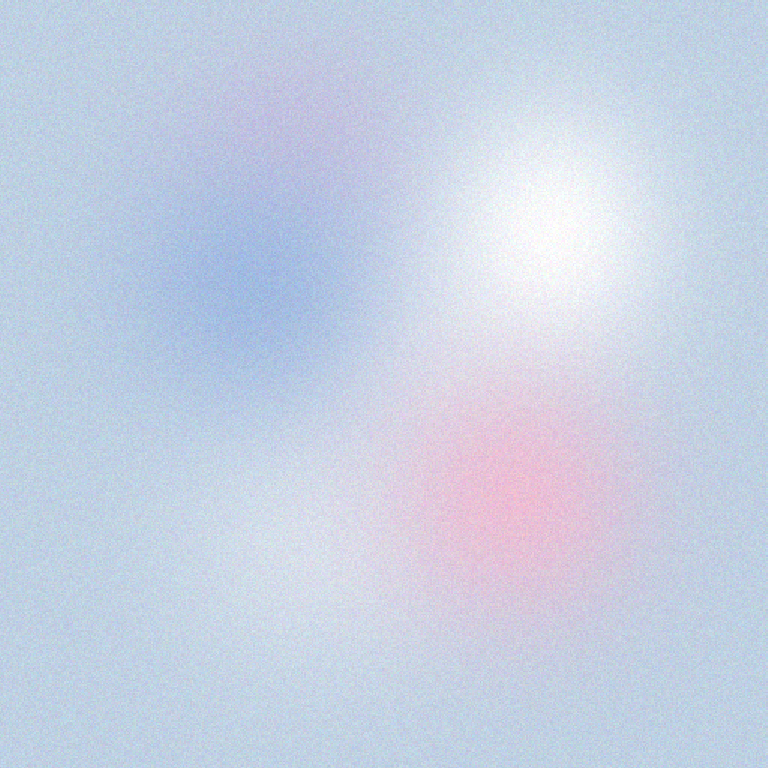
Reproduce this background procedurally as a Shadertoy shader.

```glsl
// Soft pastel glows in blue, lilac, white and pink on a pale blue field with fine colour grain.

const vec3 FIELD = vec3(0.745, 0.815, 0.887);
const vec3 LILAC = vec3(0.785, 0.745, 0.870);
const vec3 MIST  = vec3(0.865, 0.890, 0.930);
const vec3 BLUE  = vec3(0.625, 0.725, 0.880);
const vec3 WHITE = vec3(0.985, 0.985, 0.990);
const vec3 PINK  = vec3(0.930, 0.740, 0.830);

const float GRAIN_CELLS = 512.0;
const float GRAIN_STRENGTH = 0.13;

// Three random values in 0..1 from a grid cell, without sine
vec3 hash32(vec2 cell) {
    vec3 p = fract(vec3(cell.xyx) * vec3(0.1031, 0.1030, 0.0973));
    p += dot(p, p.yxz + 33.33);
    return fract((p.xxy + p.yzz) * p.zyx);
}

// Blend a round Gaussian glow over the base colour
vec3 addGlow(vec3 base, vec3 tint, vec2 uv, vec2 center, vec2 radius, float opacity) {
    vec2 d = (uv - center) / radius;
    return mix(base, tint, opacity * exp(-dot(d, d)));
}

// Centred per-channel noise, denser around zero
vec3 grain(vec2 uv) {
    vec2 cell = floor(uv * GRAIN_CELLS);
    return 0.5 * (hash32(cell) + hash32(cell + 719.0)) - 0.5;
}

void mainImage(out vec4 fragColor, in vec2 fragCoord) {
    vec2 uv = fragCoord / iResolution.xy;

    // Wide background glows
    vec3 color = FIELD;
    color = addGlow(color, MIST, uv, vec2(0.43, 0.30), vec2(0.20, 0.18), 0.85);
    color = addGlow(color, MIST, uv, vec2(0.57, 0.53), vec2(0.17, 0.17), 0.80);
    color = addGlow(color, LILAC, uv, vec2(0.385, 0.81), vec2(0.16, 0.13), 0.80);

    // Main glows
    color = addGlow(color, BLUE, uv, vec2(0.33, 0.63), vec2(0.17, 0.16), 0.95);
    color = addGlow(color, WHITE, uv, vec2(0.72, 0.695), vec2(0.145, 0.17), 1.0);
    color = addGlow(color, PINK, uv, vec2(0.672, 0.35), vec2(0.16, 0.16), 0.95);

    // Film grain
    color += GRAIN_STRENGTH * grain(uv);

    fragColor = vec4(clamp(color, 0.0, 1.0), 1.0);
}
```
